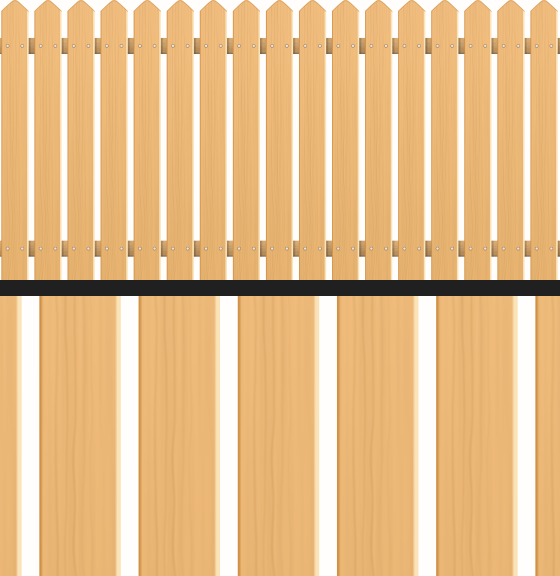
Top: the whole. Bottom: its middle third, enlarged.
A Shadertoy shader for this pattern:

```glsl
// A white-backed picket fence: seventeen pointed wooden boards over two rails.
// Boards repeat by mod and are cut by distance functions; grain is made of
// noise streaks and wavering lines. Lengths are fractions of canvas height.

#define PITCH 0.1181
#define BOARD_LEFT 0.0049
#define BOARD_WIDTH 0.0970
#define TIP_ROUNDING 0.0104
#define RAIL_HALF 0.0285
#define RAIL_DEPTHS vec2(0.164, 0.888)
#define SCREW_OFFSET 0.0262
#define SCREW_RADIUS 0.0064
#define GRAIN_STRENGTH 0.38
#define WOOD_TOP vec3(0.940, 0.740, 0.495)
#define WOOD_BOTTOM vec3(0.900, 0.695, 0.435)
#define BACKDROP vec3(1.0, 0.995, 0.99)

float hash(vec2 p) {
    return fract(sin(dot(p, vec2(127.1, 311.7))) * 43758.55);
}

float noise(vec2 p) {
    vec2 i = floor(p), f = fract(p);
    f = f * f * (3.0 - 2.0 * f);
    return mix(mix(hash(i), hash(i + vec2(1, 0)), f.x),
               mix(hash(i + vec2(0, 1)), hash(i + vec2(1, 1)), f.x), f.y);
}

// Coverage of the region where distance d is negative
float cover(float d, float px) {
    return clamp(0.5 - d / px, 0.0, 1.0);
}

// Depth is measured downward from the top of the canvas
float roofDistance(float x, float depth) {
    return (sqrt(x * x + TIP_ROUNDING * TIP_ROUNDING) - TIP_ROUNDING - depth) * 0.7071;
}

// Wavering vertical lines, bowed near the foot of the board
float grainLines(float across, float depth, float px) {
    float ink = 0.0;
    for (int k = 0; k < 5; k++) {
        float n = float(k);
        float waver = 0.045 * (noise(vec2(depth * 19.0, n * 5.3)) - 0.5);
        float bow = 0.075 * smoothstep(0.62, 0.8, depth) * sin((depth - 0.62) * 9.0 + 0.25 * n);
        float center = 0.22 + 0.105 * n + waver + bow;
        float d = abs(across - center) * BOARD_WIDTH;
        float strength = (n < 3.0 ? 0.8 : 0.4) * (0.6 + 0.4 * noise(vec2(depth * 9.0, n + 20.0)));
        ink = max(ink, strength * cover(d - 0.0014, max(px, 0.002)));
    }
    return ink;
}

vec3 railColor(float gapX, float offset, float gapId) {
    vec3 color = mix(vec3(0.83, 0.66, 0.45), vec3(0.69, 0.54, 0.36),
                     smoothstep(-RAIL_HALF, RAIL_HALF, offset));
    color *= 0.96 + 0.08 * hash(vec2(gapId, 3.0));
    color *= 1.0 + 0.07 * (noise(vec2(gapX * 90.0, offset * 500.0)) - 0.5);
    color *= mix(0.80, 1.0, smoothstep(0.003, 0.011, gapX));    // board shadow
    color *= 1.0 - 0.28 * smoothstep(0.75, 1.0, offset / RAIL_HALF);
    return color;
}

vec3 boardColor(float x, float depth, float side, float roof, float px) {
    float across = x / BOARD_WIDTH + 0.5;
    vec3 color = mix(WOOD_TOP, WOOD_BOTTOM, depth);
    color *= 1.0 + 0.035 * (noise(vec2(across * 24.0, depth * 5.0)) - 0.5);
    color = mix(color, vec3(0.80, 0.59, 0.33), GRAIN_STRENGTH * grainLines(across, depth, px));

    // Dark left and slanted edges, pale right edge
    float soft = max(px, 0.003);
    float light = cover(-side - 0.0055, soft) * step(0.0, x);
    color = mix(color, vec3(0.99, 0.91, 0.75), 0.9 * light);
    float dark = cover(-side - 0.0030, soft) * step(x, 0.0);
    dark = max(dark, 0.8 * cover(-roof - 0.0025, soft));
    return mix(color, vec3(0.80, 0.54, 0.24), 0.85 * dark);
}

vec3 addScrew(vec3 color, vec2 p, float px) {
    float r = length(p);
    color = mix(color, vec3(0.60, 0.46, 0.32), 0.85 * cover(r - SCREW_RADIUS, px));
    vec3 metal = vec3(0.90, 0.89, 0.87) - 0.06 * p.y / SCREW_RADIUS;
    return mix(color, metal, cover(r - 0.68 * SCREW_RADIUS, px));
}

void mainImage(out vec4 fragColor, in vec2 fragCoord) {
    float px = 1.0 / iResolution.y;
    vec2 p = fragCoord * px;
    float depth = 1.0 - p.y;

    // Board-centered and gap-relative coordinates
    float gap = PITCH - BOARD_WIDTH;
    float x = mod(p.x - BOARD_LEFT + 0.5 * gap, PITCH) - 0.5 * PITCH;
    float fromGap = p.x - BOARD_LEFT - BOARD_WIDTH;
    float gapX = mod(fromGap, PITCH);
    float gapId = floor(fromGap / PITCH);

    // Offset from the nearer rail
    float railDepth = depth < 0.5 ? RAIL_DEPTHS.x : RAIL_DEPTHS.y;
    float offset = depth - railDepth;

    vec3 color = BACKDROP;
    color = mix(color, railColor(gapX, offset, gapId), cover(abs(offset) - RAIL_HALF, px));

    float side = abs(x) - 0.5 * BOARD_WIDTH;
    float roof = roofDistance(x, depth);
    vec3 board = boardColor(x, depth, side, roof, px);
    board = addScrew(board, vec2(abs(x) - SCREW_OFFSET, offset), px);
    color = mix(color, board, cover(max(side, roof), px));

    fragColor = vec4(color, 1.0);
}
```
